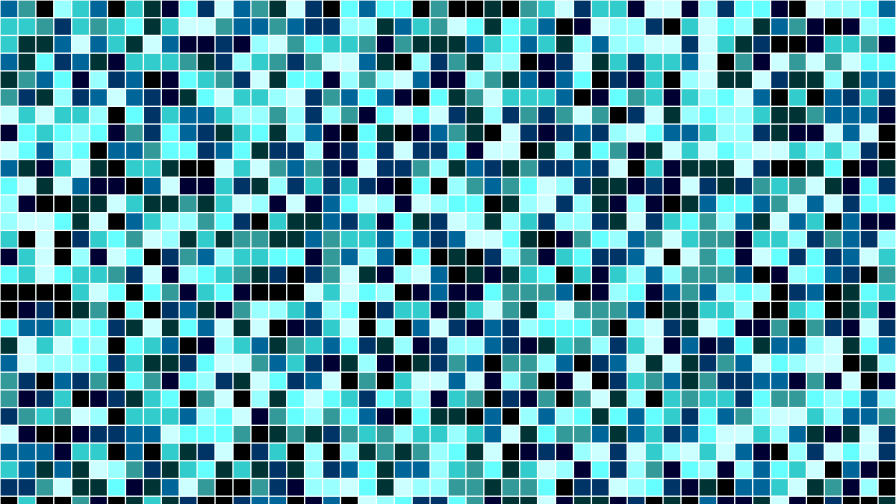
Reproduce this pattern procedurally as a WebGL 1 fragment shader.

```glsl
precision highp float;

uniform vec2 u_resolution;

const vec2 GRID = vec2(50.0, 28.44);     // cells across and down
const float LINE_WIDTH = 0.075;          // share of a cell
const vec3 LINE_COLOR = vec3(0.97, 1.0, 1.0);
const float COLOR_COUNT = 10.0;
const float SEED = 17.3;

float hash(vec2 p) {
    vec3 q = fract(vec3(p.xyx) * 0.1031 + SEED * 0.013);
    q += dot(q, q.yzx + 33.33);
    return fract((q.x + q.y) * q.z);
}

// Ten evenly likely shades, from black through blues to pale cyan
vec3 tileColor(float pick) {
    float i = floor(pick * COLOR_COUNT);
    if (i < 1.0) return vec3(0.0);
    if (i < 2.0) return vec3(0.0, 0.2, 0.2);
    if (i < 3.0) return vec3(0.0, 0.0, 0.2);
    if (i < 4.0) return vec3(0.0, 0.2, 0.4);
    if (i < 5.0) return vec3(0.0, 0.4, 0.6);
    if (i < 6.0) return vec3(0.2, 0.6, 0.6);
    if (i < 7.0) return vec3(0.2, 0.8, 0.8);
    if (i < 8.0) return vec3(0.4, 1.0, 1.0);
    if (i < 9.0) return vec3(0.6, 1.0, 1.0);
    return vec3(0.8, 1.0, 1.0);
}

// Share of the pixel covered by grid lines on each axis
vec2 lineCoverage(vec2 cellPos, vec2 pixel) {
    vec2 edgeDistance = 0.5 - abs(fract(cellPos) - 0.5);
    vec2 coverage = (0.5 * (LINE_WIDTH + pixel) - edgeDistance) / pixel;
    return clamp(coverage, vec2(0.0), min(vec2(1.0), LINE_WIDTH / pixel));
}

void main() {
    // Rows are counted from the top, leaving a cut row at the bottom
    vec2 uv = gl_FragCoord.xy / u_resolution;
    vec2 cellPos = vec2(uv.x, 1.0 - uv.y) * GRID;
    vec2 pixel = GRID / u_resolution;

    vec3 color = tileColor(hash(floor(cellPos) + 1.0));

    vec2 lines = lineCoverage(cellPos, pixel);
    float gridMask = 1.0 - (1.0 - lines.x) * (1.0 - lines.y);
    gl_FragColor = vec4(mix(color, LINE_COLOR, gridMask), 1.0);
}
```
